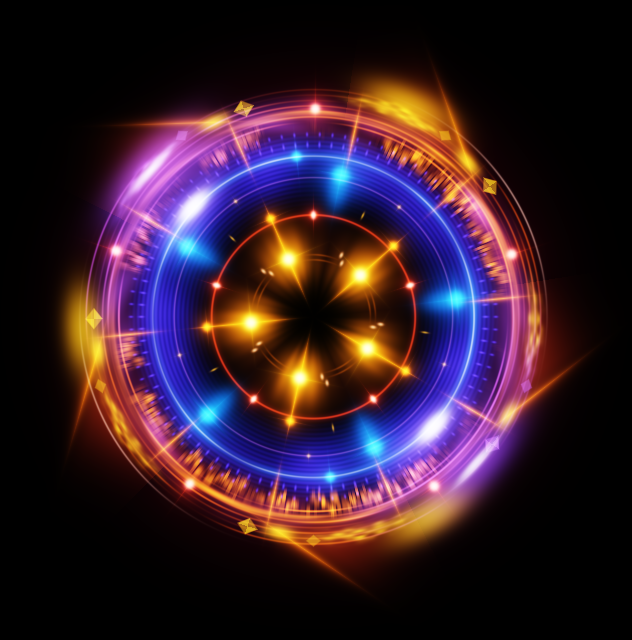
A Shadertoy shader for this background:

```glsl
#define CENTER vec2(-.004, .005)
#define ORANGE vec3(1, .38, .03)
#define GOLD vec3(1, .66, .05)
#define RED vec3(1, .17, .07)
#define AZURE vec3(.04, .42, 1)
#define INDIGO vec3(.17, .12, .95)
#define VIOLET vec3(.5, .24, 1)
#define WHITE vec3(.9, .88, 1)
#define TAU 6.28319
#define EXPOSURE 2.0

float hash(vec2 p) { return fract(sin(dot(p, vec2(127.1, 311.7))) * 43758.5453); }
float noise(vec2 p) {
  vec2 i = floor(p), f = fract(p);
  f = f * f * (3. - 2. * f);
  return mix(mix(hash(i), hash(i + vec2(1, 0)), f.x),
             mix(hash(i + vec2(0, 1)), hash(i + vec2(1, 1)), f.x), f.y);
}
// Repeats p around the centre: x outward from radius, y counterclockwise
vec2 sector(vec2 p, float count, float degrees0, float radius) {
  float wedge = TAU / count, a = atan(p.y, p.x) - radians(degrees0);
  a -= wedge * floor(a / wedge + .5);
  return length(p) * vec2(cos(a), sin(a)) - vec2(radius, 0);
}
float blob(vec2 q, vec2 size) { return exp(-dot(q / size, q / size)); }
float band(float x, float mid, float width) { return blob(vec2(x - mid, 0), vec2(width)); }
// Bright core with halo and four thin rays
float spark(vec2 q, float s) {
  vec2 a = abs(q) / s;
  float rays = exp(-a.y * 5. - a.x * .5) + exp(-a.x * 5. - a.y * .6);
  return 2.5 * exp(-dot(a, a)) + .6 * exp(-length(a) * .55) + .7 * rays;
}
float diamond(vec2 q, float s) { return smoothstep(s + .002, s - .002, abs(q.x) + abs(q.y) * .8); }

vec3 core(vec2 p, float r, vec2 dir) {
  vec2 s = sector(p, 5., 41.5, .098);
  vec3 col = ORANGE * (.6 * blob(s, vec2(.034, .027)) + .17 * blob(s, vec2(.055, .045)));
  col = col * (.5 + noise(dir * 9.)) + vec3(.05, .012, .008) * band(r, .11, .05);
  // Tapered beams through the inner stars
  float w = .0013 + .005 * exp(-abs(s.x) / .025);
  col += ORANGE * exp(-abs(s.y) / w) * smoothstep(.1, .03, s.x) * smoothstep(-.098, -.02, s.x);
  col *= smoothstep(.005, .085, r);
  col += GOLD * spark(s, .0095) + .8 * blob(s, vec2(.008));
  col += ORANGE * spark(s - vec2(.069, 0), .0055);
  // Beaded ring
  col += RED * (.6 * band(r, .159, .0016) + .1 * band(r, .159, .006));
  s = sector(p, 5., 18., .159);
  col += RED * spark(s, .0045) + WHITE * blob(s, vec2(.005, .003));
  // Paired flecks, dashes and short arcs
  s = sector(p, 5., 64., .1);
  vec2 fleck = vec2(.0055, .003), size = vec2(.004, .0023);
  col += vec3(1, .6, .4) * (blob(s - fleck, size) + blob(s + fleck, size));
  col += GOLD * .6 * blob(s - vec2(.076, 0), vec2(.005, .0016));
  s = sector(p, 5., 83., 0.);
  return col + ORANGE * .2 * band(abs(r - .093), .004, .0016) * band(s.y, 0., .018);
}
vec3 blueDisc(vec2 p, float r, vec2 dir, float warm) {
  float rise = smoothstep(.13, .255, r), glint = noise(dir * 4. + 8.);
  rise *= rise * smoothstep(.295, .25, r) * (.85 + .15 * sin(r * 900.));
  vec3 col = INDIGO * rise * (.4 + 1.1 * noise(p * 14.)) * (1. - .35 * warm);
  col += (AZURE * .4 * band(r, .251, .007) + WHITE * .4 * band(r, .251, .0015)) * (.25 + glint);
  col += vec3(.16, .08, .16) * band(r, .2175, .0014);
  // Fine ticks
  float tick = band(sector(p, 90., 0., 0.).y, 0., .0017);
  col += INDIGO * tick * (band(r, .269, .004) + .7 * band(r, .285, .003));
  // Azure stars with inward tails
  vec2 q = sector(p, 5., 7., .2255);
  col += AZURE * (spark(q, .01) + .6 * blob(q + vec2(.02, 0), vec2(.032, .015)) + .2 * blob(q, vec2(.04)));
  col += GOLD * .25 * spark(sector(p, 5., 52., .2175), .0025);
  // Opposed pale flares
  col += AZURE * spark(sector(p, 2., 96., .252), .006);
  q = sector(p, 2., 137.5, .255);
  return col + WHITE * 1.8 * blob(q, vec2(.01, .024)) + vec3(.35, .25, 1) * blob(q, vec2(.025, .06));
}
vec3 rim(vec2 p, float r, vec2 dir, float warm) {
  vec3 tint = mix(mix(VIOLET, ORANGE, smoothstep(.1, .6, warm)), RED, .25);
  vec3 col = mix(VIOLET * .5, vec3(.24, .05, .13), warm) * band(r, .307, .03) * (.3 + noise(dir * 6. + r * 30.));
  // Concentric glass rings
  for (float k = 0.; k < 7.; k++) {
    float glint = noise(dir * 3. + k * 7.3);
    col += tint * band(r, .304 + .0085 * k, .0016) * glint * glint * (1.3 - .13 * k);
  }
  vec3 amber = mix(vec3(1, .33, .38), ORANGE, smoothstep(0., .6, warm));
  float gloss = noise(dir * 5. + r * 90.);
  col += amber * band(r, .317, .006) * (.15 + 1.3 * gloss * gloss * (.3 + warm));
  // Radial crystal shards
  float cluster = smoothstep(.3, .7, noise(dir * 6. + 3.));
  for (float slots = 110.; slots < 300.; slots += 62.) {
    float u = atan(p.y, p.x) / TAU * slots, h = hash(vec2(floor(u), slots));
    float edge = smoothstep(.5, .2, abs(fract(u) - .5));
    col += amber * edge * h * h * cluster * band(r, .28 + .026 * hash(vec2(h, slots)), .008);
  }
  // Rosy glints, glowing spokes and red beads
  col += vec3(.9, .3, .75) * gloss * 1.3 * blob(sector(p, 2., 34., .302), vec2(.014, .035));
  vec2 q = sector(p, 10., 5.5, .291);
  col += ORANGE * exp(-abs(q.y) / .0022) * band(q.x, 0., .033) * 1.4;
  q = sector(p, 5., 17.5, .325);
  return col + RED * spark(q, .0065) + WHITE * blob(q, vec2(.006));
}
vec3 flares(vec2 p, float r, float warm) {
  vec3 tint = mix(VIOLET, GOLD, smoothstep(.05, .3, warm));
  // Curved smears
  vec2 q = sector(p, 5., 66., 0.);
  float grain = noise(vec2(r * 190., q.y * 60.));
  vec3 col = tint * band(r, .346, .009) * band(q.y, 0., .06) * (.15 + 1.6 * grain * grain);
  q = sector(p, 2., 138., .342);
  col += VIOLET * .65 * blob(q, vec2(.033, .085)) + WHITE * blob(q, vec2(.006, .035));
  // Yellow halos
  for (float deg = 66.; deg < 320.; deg += 117.)
    col += GOLD * .7 * blob(sector(p, 1., deg, .36), vec2(.026, .06));
  // Tangent streaks leaning outward, each with a veil
  q = sector(p, 5., 45., .341);
  float d = q.x - .47 * q.y, along = q.y > 0. ? band(q.y, 0., .085) : exp(q.y / .022);
  col += ORANGE * along * (.7 * exp(-abs(d) / .003) + .4 * exp(-abs(d) / .011));
  float veil = smoothstep(.025, -.03, d) * smoothstep(.3, .35, r) * exp(-max(r - .34, 0.) / .055);
  col += vec3(.36, .085, .025) * veil * band(q.y, .09, .095);
  col += GOLD * .9 * blob(q, vec2(.009, .02));
  // Facets and pale outer arcs
  q = sector(p, 5., 36.5, .343);
  col += tint * diamond(q, .013) * (.4 + .35 * step(0., q.x * q.y));
  col += tint * .3 * diamond(sector(p, 5., 54., .35), .009);
  q = sector(p, 2., 28., 0.);
  return col + vec3(.4, .3, .27) * band(r, .365, .0016) * band(q.y, 0., .13);
}
void mainImage(out vec4 fragColor, in vec2 fragCoord) {
  vec2 p = (fragCoord - .5 * iResolution.xy) / iResolution.y - CENTER;
  float r = max(length(p), 1e-4);
  vec2 dir = p / r;
  float warm = .5 + .5 * cos(2. * (atan(p.y, p.x) - radians(55.)));
  vec3 col = core(p, r, dir) + blueDisc(p, r, dir, warm) + rim(p, r, dir, warm) + flares(p, r, warm);
  col = 1. - exp(-EXPOSURE * (col + vec3(.05, .004, .012) * band(r, .34, .08)));
  fragColor = vec4(mix(col, col * col * (3. - 2. * col), .4), 1);
}
```
